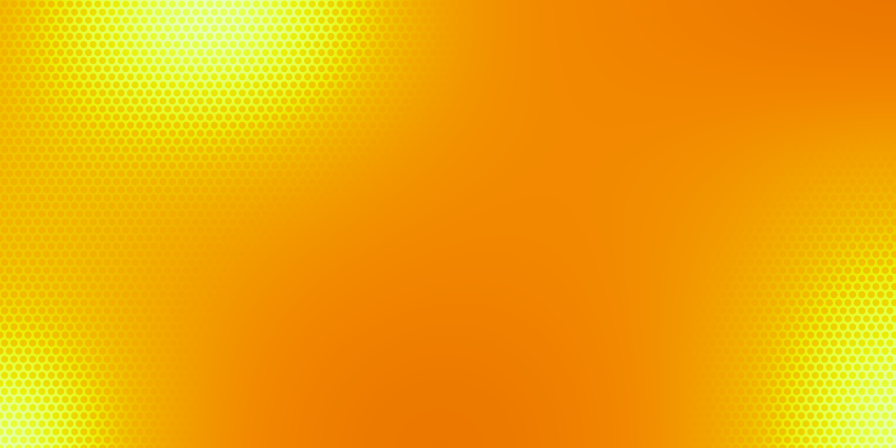
A Shadertoy shader for this background:

```glsl
// Warm orange backdrop with three lemon glows and a fine halftone of dots.
// Elliptical Gaussians add up to a heat field, a hexagonal dot grid modulates
// it where it is bright, and a colour ramp turns heat into the final colour.

const float DOT_SPACING = 0.0208;
const float DOT_RADIUS = 0.0078;
const float BASE_HEAT = 0.2;
const float RAMP_STEP = 0.2;

// Soft elliptical spot, 1 at its centre
float glow(vec2 p, vec2 center, vec2 spread) {
    vec2 d = (p - center) / spread;
    return exp(-dot(d, d));
}

// Tight bright core inside a wide amber halo
float haloGlow(vec2 p, vec2 center, float core, vec2 coreSpread, float halo, vec2 haloSpread) {
    return core * glow(p, center, coreSpread) + halo * glow(p, center, haloSpread);
}

// Sum of bright glows and darker hollows
float heatField(vec2 p) {
    float heat = BASE_HEAT;
    heat += haloGlow(p, vec2(0.48, 0.97), 0.58, vec2(0.34, 0.23), 0.40, vec2(0.45, 0.42));
    heat += haloGlow(p, vec2(0.00, 0.00), 0.50, vec2(0.20, 0.20), 0.36, vec2(0.40, 0.35));
    heat += haloGlow(p, vec2(2.00, 0.03), 0.48, vec2(0.23, 0.36), 0.48, vec2(0.43, 0.62));
    heat += 0.25 * glow(p, vec2(0.00, 0.50), vec2(0.45, 0.50));
    heat -= 0.18 * glow(p, vec2(0.98, 0.00), vec2(0.42, 0.35));
    heat -= 0.22 * glow(p, vec2(2.00, 1.00), vec2(0.50, 0.25));
    return heat;
}

// Distance to the nearest point of a rectangular lattice
float latticeDistance(vec2 p, vec2 cell) {
    return length(mod(p + 0.5 * cell, cell) - 0.5 * cell);
}

// Staggered dots: two lattices offset by half a cell
float hexDots(vec2 p, float spacing, float radius, float blur) {
    vec2 cell = spacing * vec2(1.0, sqrt(3.0));
    float d = min(latticeDistance(p, cell), latticeDistance(p + 0.5 * cell, cell));
    return 1.0 - smoothstep(radius - blur, radius + blur, d);
}

// Deep orange through amber and lemon to pale yellow
vec3 heatColor(float heat) {
    vec3 ramp[8] = vec3[8](
        vec3(0.92, 0.46, 0.00),
        vec3(0.95, 0.53, 0.00),
        vec3(0.95, 0.65, 0.00),
        vec3(0.94, 0.77, 0.00),
        vec3(0.92, 0.93, 0.02),
        vec3(0.90, 1.00, 0.27),
        vec3(0.90, 1.00, 0.52),
        vec3(0.91, 1.00, 0.75));
    vec3 color = ramp[0];
    for (int i = 1; i < 8; i++) {
        float amount = clamp(heat / RAMP_STEP - float(i - 1), 0.0, 1.0);
        color = mix(color, ramp[i], amount);
    }
    return color;
}

void mainImage(out vec4 fragColor, in vec2 fragCoord) {
    vec2 p = fragCoord / iResolution.y;
    float pixel = 1.0 / iResolution.y;

    float heat = heatField(p);

    // Dots darken the bright areas and fade out in the orange
    float dots = hexDots(p, DOT_SPACING, DOT_RADIUS, 0.7 * pixel);
    float contrast = 0.32 * smoothstep(0.25, 1.0, heat);
    heat -= (dots - 0.5) * contrast;

    fragColor = vec4(heatColor(heat), 1.0);
}
```
